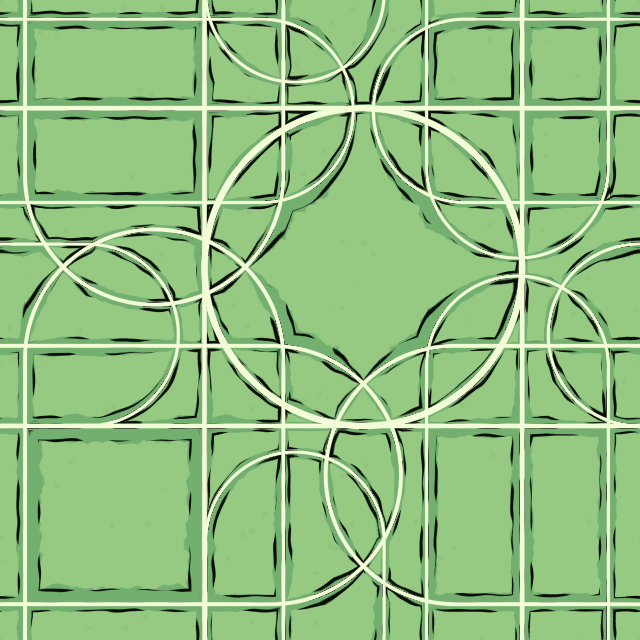
A Shadertoy shader for this pattern:

```glsl
// One seamless tile of cream rings, rails and long rounded loops on leafy green.
// Distance to the nearest line shapes each cell: a ragged darker border and a
// broken ink stroke, both inset in proportion to the free width of the cell.

const float TAU = 6.2831853;
const vec2 RING_CENTRE = vec2(0.5677, 0.5827);
const float RING_RADIUS = 0.2482;

const vec3 LEAF = vec3(0.59, 0.79, 0.51);
const vec3 SHADE = vec3(0.45, 0.69, 0.44);
const vec3 CREAM = vec3(0.95, 0.99, 0.84);
const vec3 INK = vec3(0.03, 0.05, 0.025);

vec2 hash2(vec2 cell) {
    vec2 k = vec2(dot(cell, vec2(127.1, 311.7)), dot(cell, vec2(269.5, 183.3)));
    return fract(sin(k) * 43758.5453);
}

// Distance to the closest scattered point, periodic over the tile
float cellular(vec2 p, float count) {
    vec2 g = p * count, base = floor(g);
    float nearest = 2.0;
    for (int y = -1; y <= 1; y++)
    for (int x = -1; x <= 1; x++) {
        vec2 cell = base + vec2(x, y);
        vec2 point = cell + hash2(mod(cell, count));
        nearest = min(nearest, length(point - g));
    }
    return nearest;
}

// Layered sines with whole frequencies, so they also wrap; range about -1 to 1
float waves(vec2 p, float freq) {
    vec2 a = TAU * p;
    float s = sin(freq * a.x + 1.7 * sin(3.0 * a.y));
    s += sin(freq * a.y + 1.9 * sin(4.0 * a.x) + 2.0);
    s += sin((freq + 5.0) * (a.x - a.y) + 0.7);
    return s / 2.4;
}

float capsule(vec2 p, float halfLength, float radius) {
    p.x = max(abs(p.x) - halfLength, 0.0);
    return abs(length(p) - radius);
}

// Outline of a loop along x; long loops overlap their own neighbouring copies
float loopLine(vec2 p, float halfLength, float radius) {
    p = fract(p + 0.5) - 0.5;
    vec2 neighbour = vec2(p.x - (p.x < 0.0 ? -1.0 : 1.0), p.y);
    return min(capsule(p, halfLength, radius), capsule(neighbour, halfLength, radius));
}

// Signed distance to the edge of the nearest cream line
float lineWork(vec2 p) {
    vec2 q = fract(p - RING_CENTRE + 0.5) - 0.5;
    vec2 rails = abs(abs(q) - RING_RADIUS);
    float ring = abs(length(q) - RING_RADIUS) - 0.0052;
    float rail = min(rails.x, rails.y) - 0.0037;

    float wide = loopLine(q - vec2(0.5, -0.3249), 0.357, 0.2018);
    wide = min(wide, loopLine(q.yx - vec2(0.5, -0.3268), 0.357, 0.2018));

    float slim = loopLine(q - vec2(0.5, 0.2441), 0.341, 0.1432);
    slim = min(slim, loopLine(q.yx - vec2(0.5, 0.2409), 0.344, 0.142));
    slim = min(slim, loopLine(q - vec2(0.5, -0.1061), 0.069, 0.142));
    slim = min(slim, loopLine(q.yx - vec2(0.5, -0.1068), 0.0716, 0.1393));
    return min(min(ring, rail), min(wide - 0.0031, slim - 0.0025));
}

// Free distance from p to the first line in one direction
float clearance(vec2 p, vec2 dir) {
    float travel = 0.0;
    for (int i = 0; i < 16; i++) {
        float d = lineWork(p + dir * travel);
        if (d < 0.0005) break;
        travel += max(d, 0.003);
    }
    return travel;
}

float cellWidth(vec2 p) {
    vec2 right = vec2(1.0, 0.0), up = vec2(0.0, 1.0);
    float across = clearance(p, right) + clearance(p, -right);
    float down = clearance(p, up) + clearance(p, -up);
    return min(across, down);
}

// Coverage of the area where d is negative
float fill(float d, float pixel) {
    return 1.0 - smoothstep(-0.75 * pixel, 0.75 * pixel, d);
}

void mainImage(out vec4 fragColor, in vec2 fragCoord) {
    float pixel = 1.0 / iResolution.y;
    vec2 p = fragCoord * pixel;
    float d = lineWork(p);
    float size = cellWidth(p);
    float inset = min(0.001 + 0.075 * size, 0.019);

    // Leaf ground with faint flecks
    float fleck = 1.0 - smoothstep(0.05, 0.16, cellular(p, 23.0));
    vec3 color = LEAF * (1.0 - 0.03 * fleck * step(0.3, waves(p, 6.0)));

    // Scalloped border, wider in the open star
    float ragged = 0.8 * (cellular(p, 56.0) - 0.45) + 0.35 * waves(p, 11.0);
    float border = inset * (1.2 + 0.6 * ragged) + 0.014 * smoothstep(0.29, 0.4, size);
    color = mix(color, SHADE, fill(d - border, pixel));

    // Ink stroke that swells, thins and breaks
    float swell = smoothstep(-0.45, 0.75, waves(p + 0.37, 9.0));
    float thickness = 0.0023 * swell * (1.0 - 0.7 * smoothstep(0.29, 0.4, size));
    float wobble = 0.0012 * waves(p, 17.0);
    float stroke = abs(d - inset - wobble) - thickness;
    color = mix(color, INK, fill(stroke, pixel) * smoothstep(0.0, 0.0006, thickness));

    color = mix(color, CREAM, fill(d, pixel));
    fragColor = vec4(color, 1.0);
}
```
